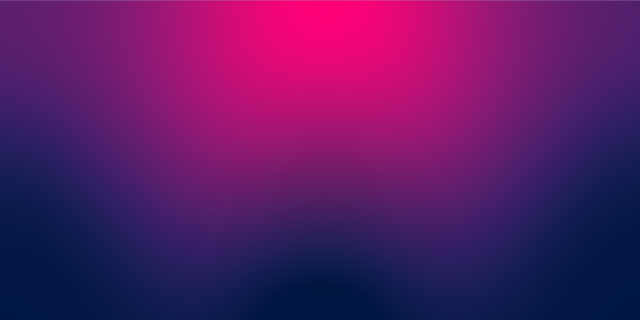
Write a WebGL 1 fragment shader that draws this background.

```glsl
precision highp float;

uniform vec2 u_resolution;

const float TAU = 6.2831853;

// Pink light hanging from the top edge
const float GLOW_X = 0.51;
const float GLOW_WIDTH = 0.28;
const float CORE_WIDTH = 0.16;
const float SIDE_HEAT = 0.31;
const float SIDE_TILT = 0.05;

// Depth reached by the light: deepest at the quarters, shallow at the sides
const float REACH = 0.6225;
const float REACH_CENTER = 0.065;
const float REACH_QUARTERS = 0.0875;
const float REACH_TILT = 0.03;
const float FALLOFF = 2.55;
const float CORE_SOFTENING = 0.55;

// Dark pool at the bottom and dull band above it
const vec2 POOL_CENTER = vec2(0.495, 0.95);
const vec2 POOL_SIZE = vec2(0.14, 0.25);
const float POOL_DEPTH = 0.12;
const float DULL_DEPTH = 0.58;
const float DULL_HEIGHT = 0.20;
const float DULL_BLUE = 0.045;

// Hairline along the top edge
const vec3 HAIRLINE_COLOR = vec3(0.65, 0.60, 0.70);
const float HAIRLINE_START = 0.996;
const float HAIRLINE_ALPHA = 0.3;

float bell(float x) {
    return exp(-x * x);
}

// Warmth of the light, from 0 in the navy to 1 in the pink
float heatField(vec2 p) {
    float side = p.x - GLOW_X;
    float top = mix(SIDE_HEAT - SIDE_TILT * side, 1.0, bell(side / GLOW_WIDTH));

    float reach = REACH + REACH_CENTER * cos(TAU * side)
                - REACH_QUARTERS * cos(2.0 * TAU * side) - REACH_TILT * side;
    float falloff = FALLOFF - CORE_SOFTENING * bell(side / CORE_WIDTH);
    float light = top * exp(-pow(max(p.y, 0.0001) / reach, falloff));

    float pool = POOL_DEPTH * bell(length((p - POOL_CENTER) / POOL_SIZE));
    return clamp(light - pool, 0.0, 1.0);
}

// Navy through indigo and violet to pink
vec3 heatColor(float heat) {
    float green = 0.13 * (1.0 - pow(max(heat, 0.0001), 2.4))
                - 0.045 * exp(-12.0 * heat);
    float blue = 0.47 - 0.21 * exp(-5.0 * heat);
    return vec3(heat, max(green, 0.0), blue);
}

void main() {
    vec2 uv = gl_FragCoord.xy / u_resolution;
    vec2 p = vec2(uv.x, 1.0 - uv.y); // depth measured from the top

    vec3 color = heatColor(heatField(p));

    // Less blue along the middle axis
    color.b -= DULL_BLUE * bell((p.x - GLOW_X) / CORE_WIDTH)
             * bell((p.y - DULL_DEPTH) / DULL_HEIGHT);

    float hairline = smoothstep(HAIRLINE_START, 0.999, uv.y);
    color = mix(color, HAIRLINE_COLOR, HAIRLINE_ALPHA * hairline);

    gl_FragColor = vec4(color, 1.0);
}
```
